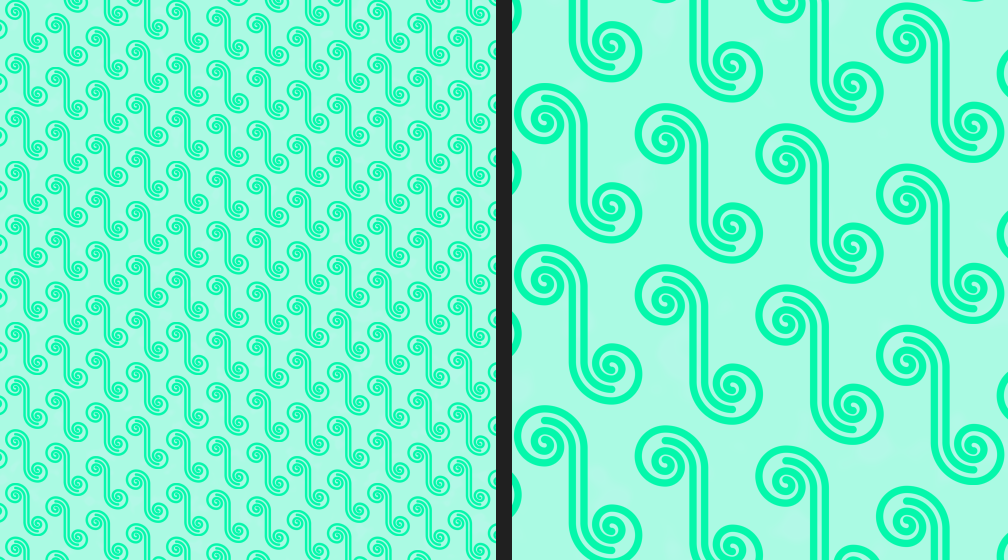
Left, the full canvas; right, a detail of the centre.
Reproduce this pattern procedurally as a Shadertoy shader.

```glsl
// Staggered columns of double-line S scrolls in green on pale mint.
// One stroke (spiral, shoulder, stem, stub) is built from exact arc distances;
// its half-turn copy completes the scroll, which repeats on a sheared lattice.

#define PERIOD 0.0959              // repeat height, in canvas heights
#define COLUMN_STEP 0.749          // column spacing, in repeats
#define FIRST_CENTRE vec2(0.0473, 0.8572)
#define GRID 110.4                 // drawing units per repeat
#define LINE_WIDTH 5.0             // in drawing units
#define EDGE_SOFTNESS 0.7          // in pixels
#define MOTTLE 0.7
#define PAPER vec3(0.668, 0.980, 0.890)
#define PAPER_LIGHT vec3(0.710, 0.972, 0.912)
#define INK vec3(0.020, 0.970, 0.670)

vec2 hashGradient(vec2 cell) {
    vec3 h = fract(cell.xyx * vec3(0.1031, 0.1030, 0.0973));
    h += dot(h, h.yzx + 33.33);
    float angle = 6.2832 * fract((h.x + h.y) * h.z);
    return vec2(cos(angle), sin(angle));
}

float gradientNoise(vec2 p) {
    vec2 i = floor(p), f = fract(p);
    vec2 u = f * f * f * (f * (f * 6.0 - 15.0) + 10.0);
    vec2 e = vec2(0.0, 1.0);
    float low = mix(dot(hashGradient(i), f),
                    dot(hashGradient(i + e.yx), f - e.yx), u.x);
    float high = mix(dot(hashGradient(i + e), f - e),
                     dot(hashGradient(i + e.yy), f - e.yy), u.x);
    return mix(low, high, u.y);
}

// Quarter circle in the quadrant given by the signs in quad.
float quarterArc(vec2 p, float r, vec2 quad) {
    p *= quad;
    if (min(p.x, p.y) >= 0.0) return abs(length(p) - r);
    return min(length(p - vec2(r, 0.0)), length(p - vec2(0.0, r)));
}

// Half circle on the side of the vertical axis given by the sign of side.
float halfArc(vec2 p, float r, float side) {
    if (p.x * side >= 0.0) return abs(length(p) - r);
    return length(vec2(p.x, abs(p.y) - r));
}

float strokeDistance(vec2 p) {
    const float turns[4] = float[4](18.5, 11.0, 7.0, 4.0);
    const vec2 shoulder = vec2(-23.0, 25.5);
    const float outer = 27.0, inner = 19.0;

    // Stem, the shoulder above it and the stub below it
    float d = length(vec2(p.x - shoulder.x - outer,
                          max(abs(p.y) - shoulder.y, 0.0)));
    d = min(d, quarterArc(p - shoulder, outer, vec2(1.0)));
    d = min(d, quarterArc(p + shoulder, inner, vec2(-1.0)));

    // Spiral of shrinking half turns, starting at the top of the shoulder
    float y = shoulder.y + outer, side = -1.0;
    for (int i = 0; i < 4; i++) {
        float r = turns[i];
        d = min(d, halfArc(p - vec2(shoulder.x, y + side * r), r, side));
        y += 2.0 * side * r;
        side = -side;
    }
    return d;
}

float scrollDistance(vec2 p) {
    return min(strokeDistance(p), strokeDistance(-p)) - 0.5 * LINE_WIDTH;
}

// Each column drops a quarter repeat; two steps in mid canvas drop half that.
float columnDrop(float column) {
    return 0.25 * (column - 0.5 * clamp(column - 4.0, 0.0, 2.0));
}

void mainImage(out vec4 fragColor, in vec2 fragCoord) {
    vec2 uv = fragCoord / iResolution.y;
    vec2 p = (uv - FIRST_CENTRE) / PERIOD;
    float pixel = GRID / (PERIOD * iResolution.y);

    // Scrolls reach into neighbouring columns
    float nearest = round(p.x / COLUMN_STEP);
    float d = GRID;
    for (float k = -1.0; k <= 1.0; k++) {
        float column = nearest + k;
        vec2 q = p - vec2(column * COLUMN_STEP, -columnDrop(column));
        q.y -= round(q.y);
        d = min(d, scrollDistance(q * GRID));
    }

    // Faintly mottled ground
    float mottle = gradientNoise(uv * 24.0) + 0.5 * gradientNoise(uv * 61.0);
    vec3 colour = mix(PAPER, PAPER_LIGHT, MOTTLE * smoothstep(0.2, 0.5, mottle));

    float soft = EDGE_SOFTNESS * pixel;
    colour = mix(colour, INK, 1.0 - smoothstep(-soft, soft, d));
    fragColor = vec4(colour, 1.0);
}
```
